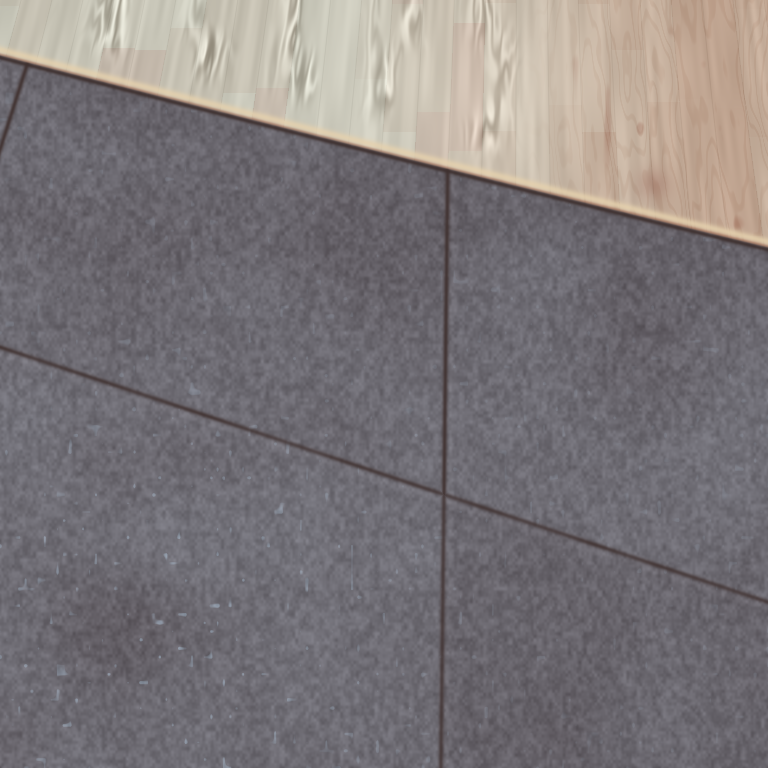
A Shadertoy shader for this texture:

```glsl
// Grey stone floor tiles with dark joints meeting a pale wood plank floor.
#define STONE_LIGHT vec3(0.448, 0.443, 0.474)
#define STONE_DARK vec3(0.375, 0.355, 0.380)
#define JOINT_COLOR vec3(0.255, 0.200, 0.195)
#define WOOD_COOL vec3(0.785, 0.775, 0.720)
#define WOOD_WARM vec3(0.765, 0.670, 0.595)
#define TRIM_COLOR vec3(0.900, 0.820, 0.680)
#define JOINT_WIDTH 0.0032
#define SPECKLE 0.15
#define GRAIN 0.23
#define STRIP_WIDTH 0.042

float hash(vec2 p) {
    vec3 q = fract(p.xyx * 0.1031);
    q += dot(q, q.yzx + 33.33);
    return fract((q.x + q.y) * q.z);
}

float noise(vec2 p) {
    vec2 i = floor(p), f = fract(p);
    f = f * f * (3.0 - 2.0 * f);
    return mix(mix(hash(i), hash(i + vec2(1, 0)), f.x),
               mix(hash(i + vec2(0, 1)), hash(i + vec2(1, 1)), f.x), f.y);
}

float fbm(vec2 p) {
    float sum = 0.0, amp = 0.5;
    for (int i = 0; i < 4; i++) {
        sum += amp * noise(p);
        p = mat2(1.6, 1.2, -1.2, 1.6) * p + 7.3;
        amp *= 0.5;
    }
    return sum;
}

float blob(vec2 p, vec2 center, vec2 size) {
    vec2 d = (p - center) / size;
    return exp(-dot(d, d));
}

// Soft line of the given half width around a signed distance
float stroke(float d, float width) {
    return exp(-d * d / (width * width));
}

// Signed heights above the wood edge and the lower row joint
float woodEdge(vec2 p) { return (p.y - 0.928 + 0.258 * p.x - 0.008 * p.x * p.x) * 0.969; }
float rowJoint(vec2 p) { return (p.y - 0.548 + 0.332 * p.x) * 0.949; }

vec3 stone(vec2 p) {
    float row = rowJoint(p), side = p.x - 0.574 - 0.0115 * p.y;

    // Broad stains and worn areas
    float tone = 0.69 + 0.9 * (fbm(p * 7.0) - 0.47);
    tone -= 0.35 * blob(p, vec2(0.12, 0.70), vec2(0.13, 0.06));
    tone -= 0.38 * blob(p, vec2(0.48, 0.63), vec2(0.10, 0.09));
    tone -= 0.45 * blob(p, vec2(0.16, 0.20), vec2(0.14, 0.07));
    tone -= 0.30 * blob(p, vec2(0.80, 0.57), vec2(0.13, 0.10));
    tone += 0.30 * blob(p, vec2(0.08, 0.46), vec2(0.16, 0.05));
    tone += 0.25 * blob(p, vec2(0.32, 0.30), vec2(0.15, 0.12));
    tone += 0.25 * blob(p, vec2(0.95, 0.36), vec2(0.20, 0.10));
    tone -= 0.30 * smoothstep(-0.003, 0.003, side) * smoothstep(0.003, -0.003, row);
    tone -= 0.35 * smoothstep(-0.12, 0.0, woodEdge(p));
    vec3 color = mix(STONE_DARK, STONE_LIGHT, clamp(tone, -0.2, 1.3));

    // Mottled surface and sparse bluish flecks
    float mottle = 0.6 * noise(p * vec2(155.0, 115.0)) + 0.4 * noise(p * vec2(290.0, 240.0));
    color += SPECKLE * (mottle - 0.5) * vec3(0.92, 0.95, 1.0);
    float fleck = smoothstep(0.87, 0.98, noise(p * vec2(120.0, 90.0) + 31.0));
    float worn = 0.35 + 0.9 * blob(p, vec2(0.20, 0.18), vec2(0.28, 0.25));
    color += fleck * worn * vec3(0.10, 0.14, 0.16);

    // Joints between the tiles
    float column = stroke(side, JOINT_WIDTH) * mix(0.85, 1.0, step(0.0, row));
    float corner = stroke((p.x - 0.318 * (p.y - 0.805)) * 0.953, JOINT_WIDTH)
                 * step(0.0, row);
    float rows = stroke(row, JOINT_WIDTH) * (0.72 + 0.28 * noise(p * 22.0));
    color += 0.025 * (stroke(side - 0.008, 0.004) + stroke(row + 0.008, 0.004));
    return mix(color, JOINT_COLOR, 0.92 * max(max(column, corner), rows));
}

vec3 wood(vec2 p) {
    // Planks fan out slightly in perspective
    float across = p.x - 0.42 * (p.y - 0.9) * (0.68 - p.x);
    vec3 color = mix(WOOD_COOL, WOOD_WARM, smoothstep(0.45, 0.95, p.x));
    color += 0.05 * blob(p, vec2(0.62, 0.87), vec2(0.18, 0.12));

    // Staggered strips with slight tint differences
    float strip = floor(across / STRIP_WIDTH);
    float along = p.y * 6.0 + hash(vec2(strip, 4.0)) * 5.0;
    float tint = hash(vec2(strip, floor(along)));
    color += (tint - 0.5) * vec3(0.03, 0.055, 0.06);
    color -= smoothstep(0.80, 0.95, tint) * vec3(0.03, 0.075, 0.075);
    float seam = abs(fract(across / STRIP_WIDTH) - 0.5) * 2.0;
    color -= 0.035 * smoothstep(0.93, 1.0, seam);

    // Fine streaks and cathedral grain in regular bands
    color += 0.08 * (noise(vec2(across * 130.0, p.y * 11.0)) - 0.5);
    float flow = fbm(vec2(across * 22.0, p.y * 4.5) + 3.0);
    float rings = sin(58.0 * flow + across * 130.0);
    float band = pow(0.5 + 0.5 * cos(6.2832 * (across - 0.137) / 0.125), 1.6);
    float fade = smoothstep(0.04, 0.14, p.x) * smoothstep(0.72, 0.64, p.x);
    float patches = smoothstep(0.25, 0.6, noise(vec2(across * 30.0, p.y * 9.0)));
    float strength = band * fade * patches * smoothstep(0.015, 0.07, woodEdge(p));
    color += GRAIN * strength * (rings * 0.75 - 0.05) * vec3(0.95, 1.0, 1.02);

    // Faint warm grain and small knots on the right
    float right = smoothstep(0.65, 0.8, p.x);
    color -= 0.035 * right * smoothstep(0.3, 1.0, rings) * vec3(0.7, 1.0, 1.1);
    float knot = smoothstep(0.84, 0.97, noise(p * vec2(48.0, 24.0) + 9.0));
    color -= knot * right * vec3(0.06, 0.10, 0.10);
    return color - 0.09 * blob(p, vec2(0.85, 0.76), vec2(0.022, 0.02)) * vec3(0.6, 1.0, 0.9);
}

void mainImage(out vec4 fragColor, in vec2 fragCoord) {
    vec2 p = fragCoord / iResolution.xy;
    float edge = woodEdge(p);
    float soft = max(0.0015, 0.7 / iResolution.y);
    vec3 color = mix(stone(p), wood(p), smoothstep(-soft, soft, edge));

    // Bright trim above a dark shadow gap
    color = mix(color, TRIM_COLOR, 0.8 * stroke(edge - 0.007, 0.005));
    color = mix(color, vec3(0.70, 0.47, 0.37), 0.5 * stroke(edge - 0.001, 0.002));
    color = mix(color, JOINT_COLOR * 0.95, 0.9 * stroke(edge + 0.003, JOINT_WIDTH));
    fragColor = vec4(clamp(color, 0.0, 1.0), 1.0);
}
```
